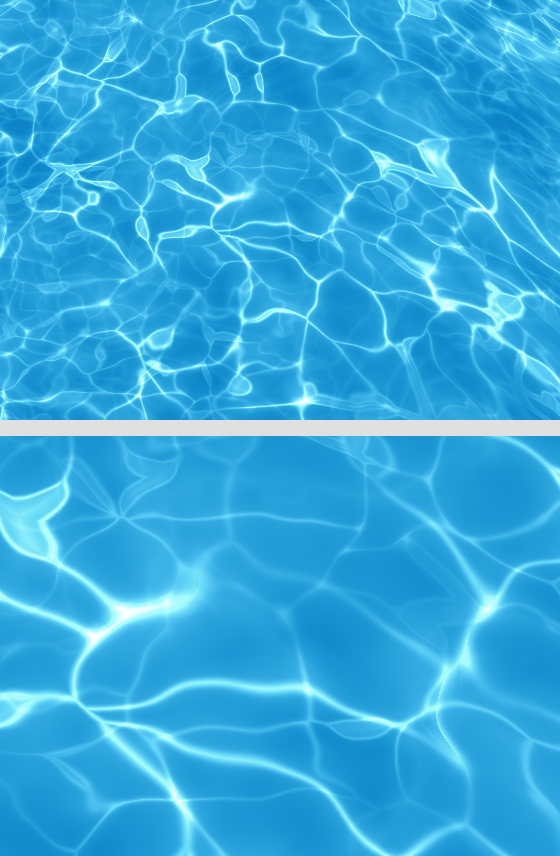
Top, the full canvas; bottom, a detail of the centre.
A Shadertoy shader for this texture:

```glsl
// Sunlit pool water: a net of bright caustic ribbons over blue, with ripples near the edges.
#define CELLS vec2(6.0, 7.2)   // caustic cells per canvas height
#define PERSPECTIVE 0.3        // how much cells shrink toward the top
#define WARP 0.8               // bending of the net
#define LINE_WIDTH 0.032       // thin caustic line, in cells
#define RIBBON_WIDTH 0.13      // widest folded ribbon, in cells
#define BASE_LIGHT 0.075       // light level of open water
#define MOTTLE 0.5             // soft variation of open water
#define GLOW 0.27              // halo around the lines
#define FINE_NET 0.5           // strength of the second net
#define RIPPLES 0.6            // strength of surface ripples

const vec3 WATER[6] = vec3[6](
    vec3(0.05, 0.52, 0.785), vec3(0.13, 0.61, 0.84), vec3(0.21, 0.68, 0.89),
    vec3(0.32, 0.77, 0.95), vec3(0.43, 0.87, 0.97), vec3(0.64, 0.98, 0.99));

vec2 hash22(vec2 p) {
    vec3 h = fract(p.xyx * vec3(0.1031, 0.1030, 0.0973));
    h += dot(h, h.yzx + 33.33);
    return fract((h.xx + h.yz) * h.zy);
}

// Two independent smooth value noises
vec2 noise2(vec2 p) {
    vec2 i = floor(p), f = fract(p);
    f = f * f * f * (f * (f * 6.0 - 15.0) + 10.0);
    return mix(mix(hash22(i), hash22(i + vec2(1, 0)), f.x),
               mix(hash22(i + vec2(0, 1)), hash22(i + vec2(1, 1)), f.x), f.y);
}

float fbm(vec2 p) {
    float sum = 0.0, amp = 0.55;
    for (int k = 0; k < 4; k++) {
        sum += amp * noise2(p).x;
        p = mat2(1.6, 1.2, -1.2, 1.6) * p + 7.3;
        amp *= 0.48;
    }
    return sum;
}

float ridge(float n, float sharpness) {
    return pow(1.0 - abs(2.0 * n - 1.0), sharpness);
}

float bell(float x) { return exp(-x * x); }

// Distances to the nearest and second nearest Voronoi borders
vec2 cellBorders(vec2 p) {
    vec2 i = floor(p), f = fract(p), nearCell = vec2(0), nearPoint = vec2(0);
    float best = 9.0;
    for (int y = -1; y <= 1; y++)
    for (int x = -1; x <= 1; x++) {
        vec2 g = vec2(x, y), r = g + hash22(i + g) - f;
        if (dot(r, r) < best) { best = dot(r, r); nearCell = g; nearPoint = r; }
    }
    vec2 d = vec2(9.0);
    for (int y = -2; y <= 2; y++)
    for (int x = -2; x <= 2; x++) {
        vec2 g = nearCell + vec2(x, y), r = g + hash22(i + g) - f, gap = r - nearPoint;
        if (dot(gap, gap) < 1e-5) continue;
        float e = dot(0.5 * (r + nearPoint), normalize(gap));
        d = e < d.x ? vec2(e, d.x) : vec2(d.x, min(d.y, e));
    }
    return d;
}

// Light of one caustic net: halo, folded ribbons with bright rims, and hot knots
float causticNet(vec2 q) {
    vec2 bent = q + WARP * (noise2(q * 0.8) - 0.5) * 1.2;
    bent += 0.32 * (noise2(q * 2.2 + 19.0) - 0.5);
    vec2 d = cellBorders(bent);
    vec2 vary = noise2(q * 1.7 + 41.0);
    float strength = mix(0.3, 1.1, smoothstep(0.15, 0.8, noise2(q * 0.9 + 83.0).x));
    float ribbon = RIBBON_WIDTH * smoothstep(0.6, 0.9, vary.x);
    float offset = d.x - ribbon;
    float fill = smoothstep(0.02, -0.02, offset) * smoothstep(0.0, 0.04, ribbon);
    float rim = bell(offset / (LINE_WIDTH * mix(0.7, 1.3, vary.y)));
    float knot = bell(d.y / 0.075) * smoothstep(0.35, 0.8, vary.y);
    return strength * (GLOW * exp(-7.0 * d.x) + 0.5 * rim + 0.3 * fill) + 0.55 * knot;
}

void mainImage(out vec4 fragColor, in vec2 fragCoord) {
    vec2 p = fragCoord / iResolution.y;

    // Perspective, and a downward sweep of the net on the right
    float right = max(p.x - 0.6, 0.0);
    vec2 swept = p + vec2(-0.2, 0.55) * right * right;
    vec2 q = vec2((swept.x - 0.67) * (1.0 + PERSPECTIVE * p.y),
                  swept.y * (1.0 + 0.5 * PERSPECTIVE * p.y)) * CELLS + 30.0;

    // Regions where the surface itself shows
    float corner = smoothstep(1.6, 2.15, p.x + p.y + 0.3 * (noise2(p * 4.0).x - 0.5));
    float leftSide = smoothstep(0.55, 0.0, p.x);

    // Open water with faint wisps
    float light = BASE_LIGHT + MOTTLE * (fbm(q * 0.9) - 0.5);
    light += 0.11 * ridge(fbm(q * 1.1 + 4.0 * noise2(q * 0.4)), 7.0);

    // Coarse net and a fainter, finer one, busier on the left
    light += causticNet(q) * (1.0 - 0.6 * corner);
    float patches = smoothstep(0.3, 0.75, noise2(q * 0.35 + 11.0).y + 0.25 * leftSide);
    light += FINE_NET * patches * causticNet(q * 1.55 + 57.0);

    // Slanted ripples in the upper right, small rings on the left
    vec2 along = vec2(dot(p, vec2(0.87, -0.5)), dot(p, vec2(0.5, 0.87)));
    vec2 wobble = noise2(p * 9.0) * 1.6;
    float slant = ridge(noise2(along * vec2(9.0, 30.0) + wobble).x, 5.0);
    slant += 0.5 * ridge(noise2(along * vec2(19.0, 55.0) + wobble).y, 5.0);
    float rings = ridge(noise2(p * vec2(11.0, 20.0) + wobble).x, 7.0);
    light += RIPPLES * (corner * (slant - 0.15) + 0.3 * leftSide * (rings - 0.1));

    // Light level to water colour, with white for the hottest spots
    float t = clamp(light, 0.0, 0.999) * 5.0;
    int k = int(t);
    vec3 color = mix(WATER[k], WATER[k + 1], fract(t));
    color = mix(color, vec3(1.0), smoothstep(1.0, 1.6, light));
    color *= 1.0 + 0.2 * min(light, 0.0);
    fragColor = vec4(color, 1.0);
}
```
